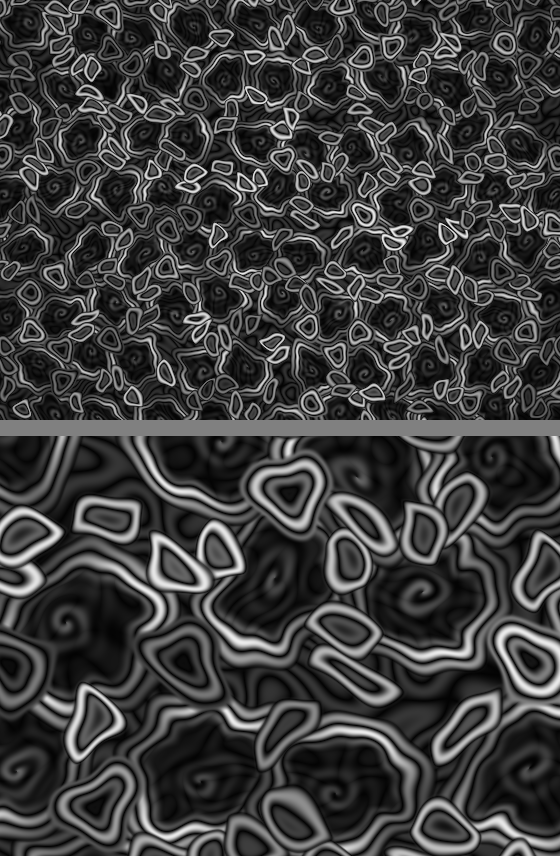
Top: the whole. Bottom: its middle third, enlarged.
Write a WebGL 2 fragment shader that draws this texture.

```glsl
#version 300 es
precision highp float;
// Glowing contour drawing of packed spiral roses with leaves and small buds in the gaps.
uniform vec2 u_resolution;
out vec4 fragColor;

const float PI = 3.14159265;
const float ROWS = 7.5;        // flower rows over the canvas height
const float SPACING = 0.09;    // distance between parallel contours, in cells

vec2 hash2(vec2 p) {
    vec3 h = fract(p.xyx * vec3(0.1031, 0.1030, 0.0973));
    h += dot(h, h.yzx + 33.33);
    return fract((h.xx + h.yz) * h.zy);
}

vec2 rotate(vec2 p, float angle) {
    float c = cos(angle), s = sin(angle);
    return vec2(c * p.x + s * p.y, c * p.y - s * p.x);
}

// Parallel soft contours with thin dark valleys, fading away from d = 0.
float contours(float d, float spacing, float reach) {
    return abs(cos(PI * d / spacing)) * exp(-d * d / (reach * reach));
}

// Coverage of a shape up to the given distance outside its main contour.
float cover(float d, float edge) {
    return 1.0 - smoothstep(edge - 0.02, edge + 0.02, d);
}

// Faint folds made of layered sines.
float folds(vec2 p) {
    float wave = sin(p.x * 9.0 + 2.0 * sin(p.y * 5.0)) + sin(p.y * 11.0 + 2.0 * sin(p.x * 6.0));
    return abs(sin(wave * 2.2));
}

float spiral(vec2 p, float pitch, float radius) {
    float r = length(p);
    float arm = abs(cos(PI * (r / pitch - atan(p.y, p.x) / (2.0 * PI))));
    return arm * arm * exp(-r * r / (radius * radius));
}

// Flower centres: jittered rows, every other row shifted by half a cell.
vec2 flowerCentre(vec2 id) {
    return id + vec2(0.5 * mod(id.y, 2.0), 0.0) + 0.4 * (hash2(id) - 0.5);
}

float drawFlower(float tone, vec2 p, vec2 seed) {
    vec2 rnd = hash2(seed + 17.3);
    vec2 shape = hash2(seed + 51.7);
    vec2 v = rotate(p, rnd.x * 2.0 * PI);
    v.y *= 1.0 + 0.3 * shape.x;
    float a = atan(v.y, v.x);
    float radius = 0.385 + 0.05 * shape.y;
    radius *= 1.0 + 0.07 * sin(5.0 * a + 6.0 * rnd.y) + 0.035 * sin(9.0 * a + 9.0 * shape.x)
        + 0.06 * sin(3.0 * a + 20.0 * shape.y);
    float d = length(v) - radius;
    float light = 0.66 + 0.24 * sin(2.0 * a + 8.0 * shape.y);
    float rim = light * contours(d, SPACING, d > 0.0 ? 0.14 : 0.075);
    vec2 heart = v + 0.18 * (shape - 0.5);
    heart.x *= rnd.y < 0.5 ? -1.0 : 1.0;
    float pitch = 0.105 + 0.04 * rnd.y;
    float inside = (0.22 + 0.16 * rnd.x) * spiral(heart, pitch, 0.17) + 0.08 * folds(v + rnd * 9.0);
    return mix(tone, rim + inside * cover(d, -0.06), cover(d, SPACING * 1.5));
}

float drawLeaf(float tone, vec2 p, float halfLength, float halfWidth, float light) {
    float x = p.x / halfLength;
    float y = p.y + 0.045 * sin(x * 2.0 + light * 9.0);
    float d = sqrt(y * y + 0.0008) + halfWidth * (x * x - 1.0);
    float value = light * contours(d, 0.082, 0.085);
    return mix(tone, value, cover(d, 0.045));
}

float drawBud(float tone, vec2 p, float turn, float light) {
    float a = atan(p.y, p.x);
    float d = length(p) * (1.0 + 0.15 * cos(3.0 * a + turn)) - 0.12;
    return mix(tone, light * contours(d - 0.05, 0.085, 0.105), cover(d, 0.135));
}

// A gap between three flowers holds a bud or a few loose leaves.
float drawGap(float tone, vec2 p, vec2 seed) {
    vec2 rnd = hash2(seed + 83.1);
    vec2 look = hash2(seed + 29.9);
    if (rnd.x < 0.22) return drawBud(tone, p, rnd.y * 2.0 * PI, 0.45 + 0.45 * look.x);
    vec2 gap = rotate(p, rnd.y * 2.0 * PI);
    for (float side = -1.0; side < 2.0; side += 2.0) {
        vec2 own = hash2(seed * 1.7 + 40.0 + side * 7.3);
        if (own.x + own.y < 0.6) continue;
        vec2 v = gap + vec2(0.25 * (own.x - 0.5), 0.125 * side);
        v = rotate(v, side * (1.5 * own.y - 0.6));
        tone = drawLeaf(tone, v, 0.17 + 0.1 * own.x, 0.08 + 0.06 * own.y, 0.5 + 0.42 * look.x);
    }
    return tone;
}

void main() {
    vec2 uv = gl_FragCoord.xy / u_resolution;
    vec2 q = gl_FragCoord.xy / u_resolution.y * ROWS;
    q += 0.045 * sin(q.yx * 5.3 + vec2(0.0, 2.0)) + 0.017 * sin(q.yx * 17.0 + q * 6.0);
    vec2 base = floor(q);
    float tone = 0.22 * folds(q);

    // Flowers
    for (int k = 0; k < 9; k++) {
        vec2 id = base + vec2(k % 3 - 1, k / 3 - 1);
        tone = drawFlower(tone, q - flowerCentre(id), id);
    }
    // Leaves and buds
    for (int k = 0; k < 9; k++) {
        vec2 id = base + vec2(k % 3 - 1, k / 3 - 1);
        vec2 above = id + vec2(mod(id.y, 2.0), 1.0);
        vec2 pair = flowerCentre(id) + flowerCentre(above);
        tone = drawGap(tone, q - (pair + flowerCentre(id + vec2(1.0, 0.0))) / 3.0, id);
        tone = drawGap(tone, q - (pair + flowerCentre(above - vec2(1.0, 0.0))) / 3.0, id + 200.0);
    }

    // Gentle darkening towards the corners
    vec2 c = uv - 0.5;
    tone = pow(tone, 1.08) * (1.03 - 0.6 * dot(c, c));
    fragColor = vec4(vec3(clamp(tone + 0.012, 0.0, 1.0)), 1.0);
}
```
